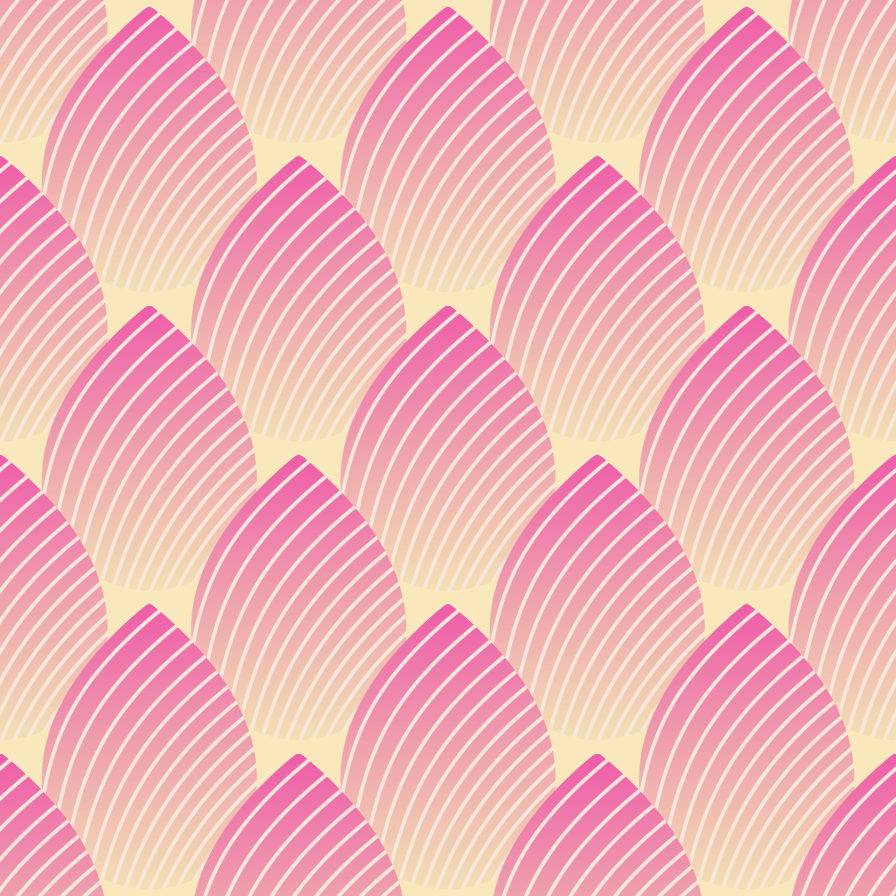
This pattern is drawn by a WebGL 2 fragment shader. Its source:

```glsl
#version 300 es
precision highp float;

uniform vec2 u_resolution;
out vec4 fragColor;

const float REPEATS = 3.0;
const float HALF_WIDTH = 0.36;
const float SHOULDER = 0.59;   // depth below the tip where the petal is widest

// Signed distance estimate, positive inside; q.y is the depth below the tip
float petalInside(vec2 q) {
    if (q.y > SHOULDER) {
        vec2 e = vec2(q.x / HALF_WIDTH, (q.y - SHOULDER) / 0.365);
        return (1.0 - length(e)) * HALF_WIDTH;
    }
    float rise = 1.0 - (q.y + 0.007) / SHOULDER;
    float halfWidth = HALF_WIDTH * (1.0 - rise * rise);
    float roundedX = sqrt(q.x * q.x + 0.00006);
    return (halfWidth - roundedX) * 0.8;
}

// Rib coordinate: zero along the left edge, growing down the right edge
float ribField(vec2 q) {
    float v = q.y / SHOULDER;
    float flare = max(v - 0.6, 0.0);
    float spread = 2.0 - v + 0.3 * flare * flare;
    return 0.5 * (q.x / (HALF_WIDTH * spread) + v);
}

// Distance to the nearest rib, kept even by the slope of the field
float ribDistance(vec2 q) {
    const float SPACING = 0.086;
    const float STEP = 0.002;
    float u = ribField(q);
    vec2 slope = vec2(ribField(q + vec2(STEP, 0.0)) - u,
                      ribField(q + vec2(0.0, STEP)) - u) / STEP;
    return abs(fract(u / SPACING) - 0.5) * SPACING / max(length(slope), 0.1);
}

vec3 petalColor(vec2 q, float pixel) {
    vec3 magenta = vec3(0.935, 0.36, 0.665);
    vec3 rose = vec3(0.938, 0.63, 0.68);
    vec3 sand = vec3(0.95, 0.88, 0.70);
    vec3 ribCream = vec3(0.965, 0.905, 0.855);

    float depth = clamp(q.y / 0.955, 0.0, 1.0);
    vec3 color = depth < 0.5 ? mix(magenta, rose, depth * 2.0)
                             : mix(rose, sand, depth * 2.0 - 1.0);
    float rib = 1.0 - smoothstep(-pixel, pixel, ribDistance(q) - 0.0064);
    return mix(color, ribCream, rib);
}

void main() {
    vec2 p = gl_FragCoord.xy / u_resolution * REPEATS;
    float pixel = 0.7 * REPEATS / min(u_resolution.x, u_resolution.y);
    vec3 color = vec3(0.975, 0.91, 0.735);

    // Half-drop rows, painted from the higher one to the lower one
    float nearestRow = ceil((p.y - 0.477) * 2.0);
    for (int i = 1; i >= 0; i--) {
        float row = nearestRow + float(i);
        float shift = 0.5 * mod(row, 2.0);
        vec2 q = vec2(fract(p.x - shift + 0.5) - 0.5, 0.477 + 0.5 * row - p.y);
        float cover = smoothstep(-pixel, pixel, petalInside(q));
        color = mix(color, petalColor(q, pixel), cover);
    }

    fragColor = vec4(color, 1.0);
}
```
